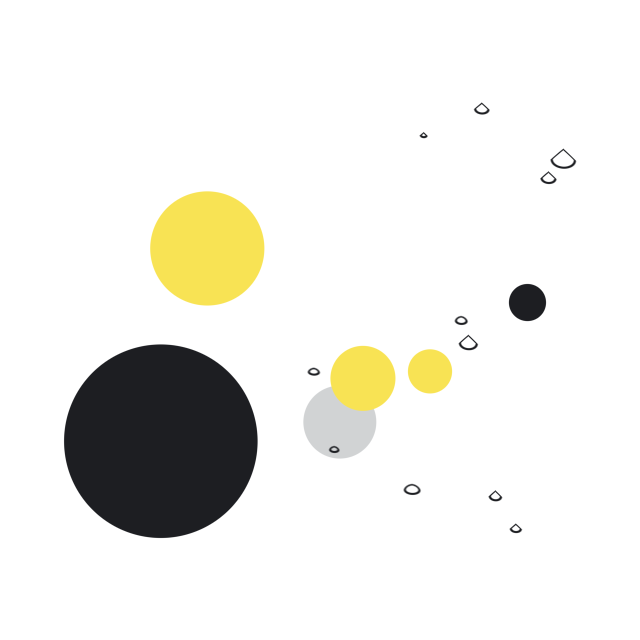
This background is drawn by a WebGL 2 fragment shader. Its source:

```glsl
#version 300 es
precision highp float;
// Flat discs in yellow, ink and grey on white, with small hand-drawn pebbles.
// Discs are circle distances painted back to front; each pebble is the ring
// between two superellipse outlines, peaked or rounded by its proportions.

uniform vec2 u_resolution;
out vec4 fragColor;

const vec3 PAPER = vec3(1.0);
const vec3 INK = vec3(0.112, 0.118, 0.133);
const vec3 YELLOW = vec3(0.973, 0.890, 0.329);
const vec3 GREY = vec3(0.820, 0.827, 0.832);

// Pebbles: centre x, centre y, half width, half height, in thousandths
const int PEBBLE_COUNT = 11;
const vec4 PEBBLES[PEBBLE_COUNT] = vec4[](
    vec4(752.8, 830.4, 12.0, 9.3),
    vec4(662.0, 788.8, 6.0, 4.7),
    vec4(880.2, 752.0, 19.8, 15.6),
    vec4(857.0, 722.3, 12.4, 9.8),
    vec4(720.7, 499.2, 9.9, 6.9),
    vec4(731.8, 464.8, 14.8, 12.0),
    vec4(490.4, 419.2, 9.4, 6.1),
    vec4(522.3, 297.6, 8.0, 5.4),
    vec4(644.0, 235.2, 13.0, 8.5),
    vec4(774.1, 225.2, 10.4, 8.5),
    vec4(806.0, 174.5, 9.4, 7.4)
);

// Smooth coverage of the inside of a distance field
float coverage(float dist, float pixel) {
    return 1.0 - smoothstep(-0.7 * pixel, 0.7 * pixel, dist);
}

vec3 paintDisc(vec3 base, vec2 uv, vec2 centre, float radius, vec3 colour, float pixel) {
    return mix(base, colour, coverage(length(uv - centre) - radius, pixel));
}

// Approximate distance to a pebble: curved base, upper half peaked or rounded
float pebbleDistance(vec2 p, vec2 halfSize, float peak) {
    vec2 q = p / halfSize;
    float shoulder = -0.15;
    float y = q.y - shoulder + 0.06 * q.x;
    float isTop = step(0.0, y);
    float reach = mix(1.0 + shoulder, 1.0 - shoulder, isTop);
    float power = mix(2.0, mix(1.7, 1.03, peak), isTop);
    vec2 s = pow(abs(vec2(q.x, y / reach)), vec2(power));
    float radial = pow(s.x + s.y, 1.0 / power);
    return (radial - 1.0) * halfSize.y * 0.85;
}

// Ink ring of a pebble, a little heavier along its base
float pebbleInk(vec2 p, vec2 halfSize, float pixel) {
    float peak = smoothstep(0.70, 0.77, halfSize.y / halfSize.x);
    vec2 stroke = vec2(0.0034, 0.0028);
    vec2 lift = vec2(0.0, 0.0004);
    float outer = pebbleDistance(p, halfSize, peak);
    float hole = pebbleDistance(p - lift, halfSize - stroke, peak);
    return coverage(outer, pixel) * (1.0 - coverage(hole, pixel));
}

void main() {
    vec2 uv = gl_FragCoord.xy / u_resolution;
    float pixel = 1.0 / min(u_resolution.x, u_resolution.y);
    vec3 colour = PAPER;

    // Discs, back to front
    colour = paintDisc(colour, uv, vec2(0.2513, 0.3106), 0.1512, INK, pixel);
    colour = paintDisc(colour, uv, vec2(0.3239, 0.6118), 0.0892, YELLOW, pixel);
    colour = paintDisc(colour, uv, vec2(0.5310, 0.3405), 0.0570, GREY, pixel);
    colour = paintDisc(colour, uv, vec2(0.5671, 0.4088), 0.0508, YELLOW, pixel);
    colour = paintDisc(colour, uv, vec2(0.6719, 0.4197), 0.0345, YELLOW, pixel);
    colour = paintDisc(colour, uv, vec2(0.8242, 0.5273), 0.0290, INK, pixel);

    // Scattered pebbles
    for (int i = 0; i < PEBBLE_COUNT; i++) {
        vec4 pebble = PEBBLES[i] * 0.001;
        colour = mix(colour, INK, pebbleInk(uv - pebble.xy, pebble.zw, pixel));
    }

    fragColor = vec4(colour, 1.0);
}
```
